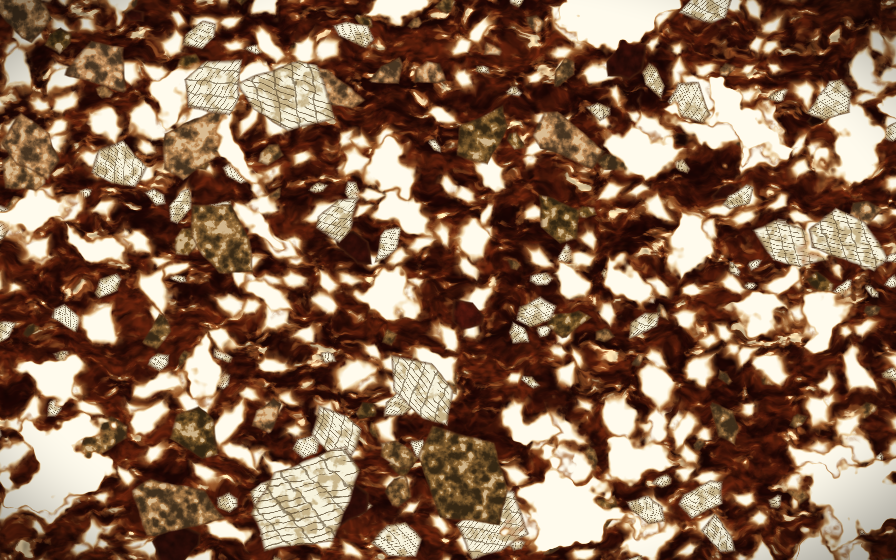
A Shadertoy shader for this texture:

```glsl
// Thin section of rock: pale pores, cracked crystals and brown clasts in a dark red streaky matrix.

float hash(vec2 p) {
    vec3 h = fract(p.xyx * 0.1031);
    h += dot(h, h.yzx + 33.33);
    return fract((h.x + h.y) * h.z);
}

float noise(vec2 p) {
    vec2 i = floor(p), f = fract(p);
    f = f * f * (3.0 - 2.0 * f);
    return mix(mix(hash(i), hash(i + vec2(1, 0)), f.x),
               mix(hash(i + vec2(0, 1)), hash(i + vec2(1, 1)), f.x), f.y);
}

float fbm(vec2 p) {
    float sum = 0.0, amp = 0.53;
    for (int i = 0; i < 4; i++) {
        sum += amp * noise(p);
        p = mat2(1.6, 0.9, -0.9, 1.6) * p + 17.3;
        amp *= 0.5;
    }
    return sum;
}

mat2 rotate(float a) {
    return mat2(cos(a), sin(a), -sin(a), cos(a));
}

// Irregular convex grain: six half planes at random angles and distances
float grainDistance(vec2 q, vec2 id, float radius) {
    float d = -1.0;
    for (int i = 0; i < 6; i++) {
        float k = float(i);
        float a = (k + 0.7 * hash(id + k * 7.0 + 3.0)) * 1.0472;
        float r = radius * (0.6 + 0.5 * hash(id + k * 5.0 + 61.0));
        d = max(d, dot(q, vec2(cos(a), sin(a))) - r);
    }
    return d;
}

// Dark iron-stained ground with flat wisps and bright specks
vec3 matrixColor(vec2 p) {
    float streak = fbm(p * vec2(13, 34));
    float fine = fbm(p * vec2(55, 90) + 9.0);
    vec3 col = mix(vec3(0.11, 0.02, 0.012), vec3(0.37, 0.125, 0.045),
                   smoothstep(0.28, 0.72, 0.5 * (streak + fine)));
    float wisp = 0.55 * fbm(p * vec2(24, 46) + 70.0) + 0.45 * fine;
    col = mix(col, vec3(0.56, 0.31, 0.14), 0.85 * smoothstep(0.53, 0.66, wisp));
    col = mix(col, vec3(0.92, 0.82, 0.64), smoothstep(0.64, 0.71, wisp));
    return col * (0.75 + 0.5 * noise(p * vec2(120, 170)));
}

// Parallel cleavage lines with gaps, plus a few cross cracks
float cracks(vec2 q, float size, float grit) {
    vec2 u = q / size * 5.0 + 0.5 * grit;
    float cleavage = smoothstep(0.13, 0.03, abs(fract(u.y * 1.3) - 0.5));
    cleavage *= smoothstep(0.35, 0.55, noise(u * vec2(0.9, 2.0) + 5.0));
    float across = smoothstep(0.07, 0.02, abs(fract(u.x * 0.55 + u.y * 0.2) - 0.5));
    return max(cleavage, across * 0.8);
}

vec3 paintGrain(vec3 col, vec2 q, vec2 id, float cell, float poreShare, vec2 warp, float grit) {
    float kind = hash(id + 11.0);
    float size = cell * mix(0.25, 0.42, hash(id + 23.0));
    bool pore = kind < poreShare;
    q += warp * (pore ? cell * 0.7 : 0.012);
    q = rotate((hash(id + 37.0) - 0.5) * 2.2) * q * vec2(0.8, 1.25);
    float d = grainDistance(q, id, size);

    if (pore) {
        // Light bleeds through the thin stained rim
        float rim = smoothstep(0.013, -0.002, d) * smoothstep(0.2, 0.6, grit);
        col = mix(col, vec3(0.64, 0.39, 0.19), rim);
        col = mix(col, vec3(0.93, 0.81, 0.61), smoothstep(0.004, -0.003, d));
        return mix(col, vec3(1.0, 0.985, 0.93), smoothstep(0.0, -0.006, d));
    }

    float inside = smoothstep(0.002, -0.002, d);
    float edge = smoothstep(-0.006, 0.0, d);
    float rest = (kind - poreShare) / (1.0 - poreShare);
    vec3 body;
    if (rest < 0.46) {
        // Clear crystal
        body = mix(vec3(0.78, 0.70, 0.53), vec3(0.97, 0.95, 0.86), smoothstep(0.3, 0.55, grit));
        body = mix(body, vec3(0.34, 0.27, 0.17), 0.75 * cracks(q, size, grit));
    } else if (rest < 0.9) {
        // Altered clast, olive to tan
        vec3 tint = mix(vec3(0.42, 0.30, 0.13), vec3(0.66, 0.48, 0.31), hash(id + 47.0));
        body = mix(tint * 0.45, tint * 1.35, smoothstep(0.28, 0.72, grit));
        body = mix(body, vec3(0.86, 0.77, 0.62), 0.8 * smoothstep(0.6, 0.72, grit));
    } else {
        // Opaque or deep red clast
        body = mix(vec3(0.09, 0.025, 0.015), vec3(0.33, 0.09, 0.05), hash(id + 53.0) * grit * 1.6);
    }
    body = mix(body, vec3(0.30, 0.16, 0.07), 0.6 * edge);
    return mix(col, body, inside);
}

void mainImage(out vec4 fragColor, in vec2 fragCoord) {
    vec2 p = fragCoord / iResolution.y;
    vec2 warp = vec2(fbm(p * 20.0), fbm(p * 20.0 + 40.0)) - 0.5;
    float grit = fbm(p * 75.0 + 31.0);
    vec3 col = matrixColor(p + 0.04 * warp);

    // Scattered grains, smallest layer first
    for (int layer = 3; layer >= 0; layer--) {
        float level = float(layer);
        float cell = 0.23 * pow(0.57, level);
        vec2 home = floor(p / cell);
        for (int k = 0; k < 9; k++) {
            vec2 id = home + vec2(k % 3 - 1, k / 3 - 1);
            vec2 seed = id + 100.0 * level + 200.0;
            if (hash(seed) > 0.56 - 0.05 * level) continue;
            vec2 jitter = vec2(hash(seed + 71.0), hash(seed + 83.0));
            vec2 center = (id + 0.2 + 0.6 * jitter) * cell;
            col = paintGrain(col, p - center, seed, cell, 0.32 + 0.13 * level, warp, grit);
        }
    }

    // Lamp falloff towards the corners
    vec2 c = fragCoord / iResolution.xy - 0.5;
    col *= 1.0 - 0.35 * smoothstep(0.25, 0.5, dot(c, c));
    fragColor = vec4(clamp(col, 0.0, 1.0), 1.0);
}
```
